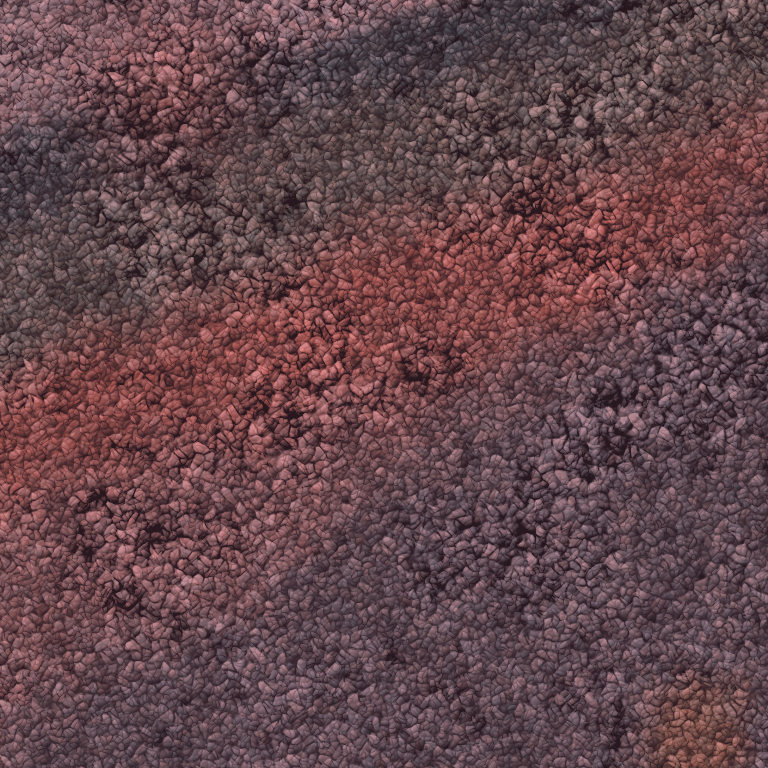
Write a WebGL 1 fragment shader that draws this texture.

```glsl
precision highp float;
uniform vec2 u_resolution;

// Soil colours, from the top of the slope to its foot
const vec3 PINK_MAUVE = vec3(0.54, 0.41, 0.44);
const vec3 SLATE = vec3(0.29, 0.26, 0.29);
const vec3 ASH_BROWN = vec3(0.39, 0.32, 0.32);
const vec3 RUST_RED = vec3(0.56, 0.30, 0.29);
const vec3 RED_MAUVE = vec3(0.49, 0.33, 0.345);
const vec3 DUSK_PURPLE = vec3(0.385, 0.305, 0.34);
const vec3 ORANGE_CLAY = vec3(0.48, 0.30, 0.25);
const vec3 SHADOW = vec3(0.13, 0.07, 0.10);
const vec3 HIGHLIGHT = vec3(0.80, 0.67, 0.69);

// Grain counts across the canvas
const float FINE_GRAINS = 125.0;
const float MEDIUM_GRAINS = 72.0;
const float COARSE_GRAINS = 34.0;
const float PIT_CELLS = 15.0;

const float BAND_SLOPE = 0.34;
const float FOOT_SLOPE = 0.75;
const float CONTRAST = 1.15;
const float GAP_WIDTH = 0.34;
const vec2 LIGHT = vec2(-0.5, 0.86);

vec3 hash3(vec2 p) {
  vec3 q = fract(p.xyx * vec3(0.1031, 0.1030, 0.0973));
  q += dot(q, q.yxz + 33.33);
  return fract((q.xxy + q.yzz) * q.zyx);
}

// Layered sines, each rotated and bent by the last; about -1 to 1
float ripple(vec2 p) {
  float sum = 0.0;
  float amp = 0.5;
  for (int i = 0; i < 5; i++) {
    sum += amp * sin(p.x + 1.6 * sin(p.y + sum));
    p = mat2(1.2, 1.3, -1.3, 1.2) * p + 2.7;
    amp *= 0.62;
  }
  return sum;
}

// Cellular noise: offset to the nearest point, gap to the second, cell id
vec4 cells(vec2 p) {
  vec2 base = floor(p);
  vec2 nearest = vec2(0.0);
  float first = 8.0;
  float second = 8.0;
  float id = 0.0;
  for (int y = -1; y <= 1; y++) {
    for (int x = -1; x <= 1; x++) {
      vec2 cell = base + vec2(float(x), float(y));
      vec3 rnd = hash3(cell + 57.0);
      vec2 offset = cell + rnd.xy - p;
      float dist = length(offset);
      if (dist < first) {
        second = first;
        first = dist;
        nearest = offset;
        id = rnd.z;
      } else {
        second = min(second, dist);
      }
    }
  }
  return vec4(nearest, second - first, id);
}

// Lit stones with dark gaps: x is relief around zero, y a tint around zero
vec2 grains(vec2 p) {
  p += 0.22 * sin(p.yx * 2.3 + 1.5 * sin(p * 0.9));
  vec4 c = cells(p);
  float body = smoothstep(0.0, GAP_WIDTH, c.z);
  float lit = 0.9 * dot(-c.xy, LIGHT) + 0.8 * (c.w - 0.5);
  return vec2(mix(-0.42, lit + 0.16, body), (fract(c.w * 7.0) - 0.5) * body);
}

// Slanted strata with wavering borders
vec3 strata(vec2 uv) {
  float depth = 1.0 - uv.y;
  float waver = 0.025 * ripple(uv * 7.0) + 0.014 * ripple(uv * 31.0);
  float s = depth + BAND_SLOPE * uv.x + waver;
  float foot = depth + FOOT_SLOPE * uv.x + 2.0 * waver;
  vec3 col = mix(PINK_MAUVE, SLATE, smoothstep(0.155, 0.205, s));
  col = mix(col, ASH_BROWN, smoothstep(0.23, 0.36, s));
  col = mix(col, RUST_RED, smoothstep(0.41, 0.56, s));
  col = mix(col, RED_MAUVE, smoothstep(0.60, 0.76, s));
  col = mix(col, DUSK_PURPLE, smoothstep(0.90, 1.08, foot));
  float rust = exp(-90.0 * dot(uv - vec2(0.22, 0.88), uv - vec2(0.22, 0.88)));
  float clay = smoothstep(0.13, 0.04, length((uv - vec2(0.9, 0.03)) * vec2(1.2, 0.8)) + waver);
  col = mix(col, RUST_RED, 0.6 * rust);
  return mix(col, ORANGE_CLAY, 0.75 * clay);
}

void main() {
  vec2 uv = gl_FragCoord.xy / u_resolution;
  float patches = ripple(uv * 13.0 + 4.0);
  float rough = smoothstep(-0.5, 0.6, patches) * smoothstep(0.0, 0.5, uv.y + 0.1);

  // Three sizes of grain
  vec2 fine = grains(uv * FINE_GRAINS);
  vec2 medium = grains(uv * MEDIUM_GRAINS + 19.0);
  vec2 coarse = grains(uv * COARSE_GRAINS + 41.0);
  float relief = 0.42 * fine.x + (0.5 + 0.2 * rough) * medium.x + 0.5 * rough * coarse.x;
  relief += 0.07 * ripple(uv * 42.0);

  // Scattered dark hollows
  vec4 pit = cells(uv * PIT_CELLS + 0.35 * vec2(ripple(uv * 60.0), ripple(uv * 55.0 + 9.0)));
  float hollow = smoothstep(0.42, 0.08, length(pit.xy)) * smoothstep(0.78, 0.95, pit.w);
  relief -= 0.35 * hollow;

  // Tint each stone, then shade it
  vec3 col = strata(uv) * (1.0 + 0.08 * patches);
  col *= 1.0 + (0.6 * medium.y + 0.5 * fine.y) * vec3(0.14, -0.06, -0.12);
  float shade = CONTRAST * relief;
  col = mix(col, SHADOW, clamp(-1.35 * shade, 0.0, 0.92));
  col = mix(col, HIGHLIGHT * (0.55 + col), clamp(0.95 * shade, 0.0, 0.8));
  gl_FragColor = vec4(clamp(col, 0.0, 1.0), 1.0);
}
```
